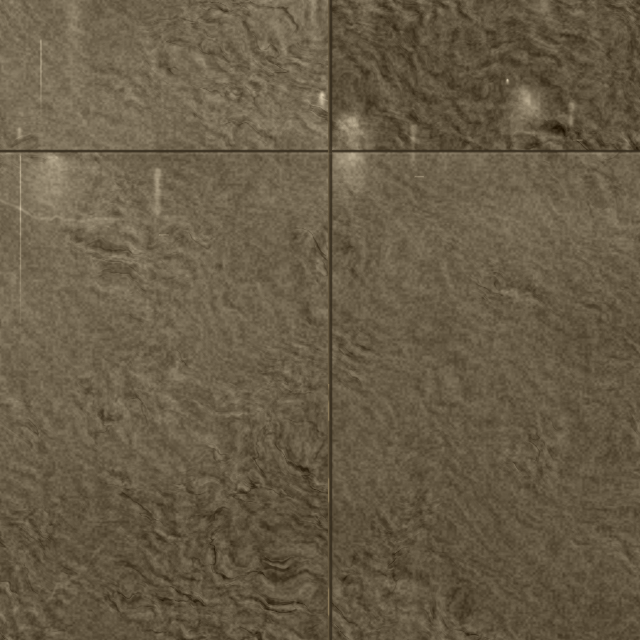
Reproduce this texture procedurally as a Shadertoy shader.

```glsl
// Polished brown stone wall tiles with thin joints, dark veins and soft lamp reflections.
#define JOINT vec2(0.516, 0.764)
#define TILE_SIZE vec2(1.0, 1.0)
#define JOINT_HALF vec2(0.0032, 0.0020)
#define STONE vec3(0.400, 0.353, 0.271)
#define JOINT_DARK vec3(0.20, 0.165, 0.11)
#define JOINT_PALE vec3(0.55, 0.48, 0.35)
#define LAMP vec3(1.0, 0.98, 0.91)
#define CLOUDS 0.10
#define VEIN_DEPTH 0.085
#define RELIEF 0.20
#define GRAIN 0.095

// x, bottom, top, half width
const vec4 STREAKS[9] = vec4[9](
    vec4(0.064, 0.798, 0.938, 0.0014), vec4(0.032, 0.440, 0.758, 0.0013),
    vec4(0.030, 0.768, 0.800, 0.0040), vec4(0.246, 0.633, 0.737, 0.0050),
    vec4(0.645, 0.724, 0.805, 0.0050), vec4(0.893, 0.781, 0.840, 0.0050),
    vec4(0.569, 0.890, 1.030, 0.0120), vec4(0.849, 0.920, 1.030, 0.0100),
    vec4(0.115, 0.820, 1.080, 0.0160));

// x, top, half width, length
const vec4 GLOWS[6] = vec4[6](
    vec4(0.549, 0.834, 0.034, 0.10), vec4(0.823, 0.873, 0.028, 0.10),
    vec4(0.085, 0.764, 0.050, 0.13), vec4(0.545, 0.764, 0.042, 0.09),
    vec4(0.503, 0.860, 0.007, 0.032), vec4(0.793, 0.878, 0.003, 0.012));

float hash(vec2 p) {
    vec3 q = fract(vec3(p.xyx) * 0.1031);
    q += dot(q, q.yzx + 33.33);
    return fract((q.x + q.y) * q.z);
}

float noise(vec2 p) {
    vec2 i = floor(p), f = fract(p);
    f = f * f * (3.0 - 2.0 * f);
    return mix(mix(hash(i), hash(i + vec2(1, 0)), f.x),
               mix(hash(i + vec2(0, 1)), hash(i + vec2(1, 1)), f.x), f.y);
}

float fbm(vec2 p) {
    float sum = 0.0, amp = 0.5;
    for (int i = 0; i < 5; i++) {
        sum += amp * noise(p);
        p = mat2(1.6, 1.2, -1.2, 1.6) * p + 7.3;
        amp *= 0.52;
    }
    return sum;
}

float blob(vec2 p, vec2 center, vec2 radius) {
    vec2 d = (p - center) / radius;
    return exp(-dot(d, d));
}

// Brightness offset of the stone: clouds, broken veins, relief and grain
float stoneTone(vec2 p, vec2 tile) {
    vec2 s = p + tile * vec2(5.3, 3.7) + 11.0;
    vec2 warp = vec2(fbm(s * 8.0), fbm(s * 8.0 + 19.0)) - 0.5;
    vec2 q = mat2(0.94, 0.34, -0.34, 0.94) * s + warp * 0.10;
    float tone = CLOUDS * (fbm(q * vec2(5.0, 9.0)) - 0.5);
    float mask = smoothstep(0.42, 0.60, fbm(s * 5.0 + 31.0));
    float breaks = mask * smoothstep(0.35, 0.60, noise(q * vec2(26.0, 40.0)));
    float field = fbm(q * vec2(12.0, 30.0));
    tone -= VEIN_DEPTH * breaks * smoothstep(0.045, 0.0, abs(field - 0.50));
    tone += 0.035 * breaks * smoothstep(0.03, 0.0, abs(field - 0.57));
    vec2 fine = q * vec2(52.0, 84.0);
    float relief = fbm(fine) - fbm(fine + vec2(0.4, 0.6));
    float rough = RELIEF * (0.6 + 0.7 * mask + 0.6 * tile.x * tile.y);
    return tone + rough * relief + GRAIN * (noise(s * 260.0) - 0.5);
}

// Broad light and shade across the wall
float wallShade(vec2 p, vec2 tile) {
    float shade = mix(-0.03, 0.03, smoothstep(0.0, 0.65, p.y));
    shade -= 0.075 * tile.x * tile.y;
    shade += 0.025 * (1.0 - tile.x) * tile.y;
    shade += 0.03 * blob(p, vec2(0.05, 0.52), vec2(0.22, 0.25));
    shade -= 0.035 * blob(p, vec2(0.36, 0.16), vec2(0.20, 0.14));
    shade -= 0.04 * blob(p, vec2(0.95, 0.45), vec2(0.16, 0.10));
    float edge = p.y - 0.655 - 0.04 * (fbm(p * 9.0) - 0.5);
    return shade + 0.02 * smoothstep(0.045, 0.015, abs(edge)) * smoothstep(0.68, 0.74, p.x);
}

float paleVein(vec2 p) {
    float wave = 0.05 * (fbm(vec2(p.x * 14.0, 3.0)) - 0.5);
    float upper = smoothstep(0.0045, 0.0, abs(p.y - 0.675 + 0.08 * p.x - wave));
    float lower = smoothstep(0.008, 0.0, abs(p.y - 0.02 - 0.85 * p.x - 2.0 * wave));
    return upper * smoothstep(0.32, 0.12, p.x) + 0.6 * lower * smoothstep(0.22, 0.15, p.x);
}

float reflections(vec2 p, float px) {
    float light = 0.0;
    for (int i = 0; i < 9; i++) {
        vec4 s = STREAKS[i];
        float dx = (p.x - s.x) / max(s.w, px * 0.7);
        float body = smoothstep(s.y, mix(s.y, s.z, 0.75), p.y) * smoothstep(s.z + 0.003, s.z - 0.003, p.y);
        light += mix(0.19, 0.09, smoothstep(0.006, 0.01, s.w)) * body * exp(-dx * dx);
        // Small bright foot beneath the medium streaks
        vec2 foot = abs(p - s.xy - vec2(0.010, 0.0)) - vec2(0.007, 0.0008);
        float medium = step(0.0045, s.w) * step(s.w, 0.0055);
        light += 0.20 * medium * smoothstep(px, -px, max(foot.x, foot.y));
    }
    for (int i = 0; i < 6; i++) {
        vec4 g = GLOWS[i];
        float d = clamp((g.y - p.y) / g.w, 0.0, 1.0);
        float dx = (p.x - g.x) / (g.z * (0.15 + 0.85 * sqrt(min(d * 2.5, 1.0))));
        float strength = i < 2 ? 0.40 : i < 4 ? 0.20 : 0.60;
        float rise = i == 2 || i == 3 ? 0.08 : 0.3;
        light += strength * smoothstep(0.0, rise, d) * (1.0 - d) * exp(-1.6 * dx * dx);
    }
    return light;
}

void mainImage(out vec4 fragColor, in vec2 fragCoord) {
    vec2 p = fragCoord / iResolution.xy;
    float px = 1.0 / iResolution.y;
    vec2 cell = (p - JOINT) / TILE_SIZE;
    vec2 tile = floor(cell) + 1.0, offset = (fract(cell + 0.5) - 0.5) * TILE_SIZE;
    float tone = stoneTone(p, tile) + wallShade(p, tile) + 0.09 * paleVein(p);
    vec3 color = STONE + tone * vec3(1.0, 0.99, 0.93);
    color += LAMP * reflections(p, px) * (0.85 + 0.3 * noise(p * 190.0));
    // Dark joints with a pale left lip and scattered chips
    vec2 line = smoothstep(JOINT_HALF + px * 0.7, JOINT_HALF - px * 0.7, abs(offset));
    color = mix(color, JOINT_DARK, 0.8 * max(line.x, line.y));
    float lip = smoothstep(0.0012 + px * 0.7, 0.0, abs(offset.x + 0.0025));
    float chip = smoothstep(0.68, 0.76, noise(vec2(4.0, p.y * 34.0))) * step(p.y, 0.40);
    color = mix(color, JOINT_PALE, lip * (0.45 + 0.5 * chip));
    color += 0.05 * smoothstep(0.0012 + px, 0.0, abs(offset.y + 0.0042));
    fragColor = vec4(clamp(color, 0.0, 1.0), 1.0);
}
```
